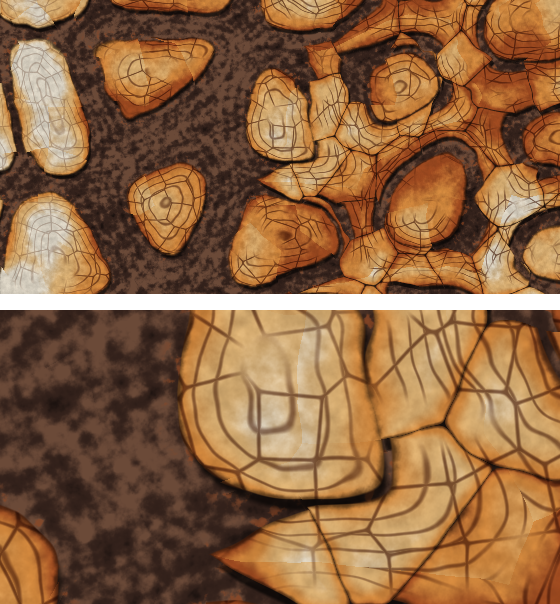
Top, the full canvas; bottom, a detail of the centre.
Reproduce this texture procedurally as a WebGL 1 fragment shader.

```glsl
precision highp float;
// Flaking bark: cream to rust plates lying on dark fibrous ground.
// A rounded Voronoi field gives islands, and toward the right a broken
// network around them; smaller Voronoi cells add shards and fine cracks.
uniform vec2 u_resolution;

#define PLATE_SCALE 2.4
#define SHARD_SCALE 6.0
#define CRACK_SCALE 12.0
#define JITTER 0.75
#define WARP 0.07
#define NETWORK_WIDTH 0.056
#define RIM_FADE 0.035
#define RING_PERIOD 0.021
#define SHADOW_OFFSET vec2(-0.006, 0.014)

const vec3 SOOT   = vec3(0.10, 0.065, 0.055);
const vec3 BARK   = vec3(0.20, 0.13, 0.105);
const vec3 FIBRE  = vec3(0.42, 0.29, 0.22);
const vec3 RUST   = vec3(0.60, 0.28, 0.12);
const vec3 ORANGE = vec3(0.79, 0.51, 0.23);
const vec3 TAN    = vec3(0.82, 0.66, 0.43);
const vec3 CREAM  = vec3(0.83, 0.80, 0.74);

float hash(vec2 p) {
  return fract(sin(dot(p, vec2(127.1, 311.7))) * 43758.5453);
}

vec2 site(vec2 cell) {
  vec2 r = vec2(hash(cell), hash(cell + 37.3));
  return cell + 0.5 + JITTER * (r - 0.5);
}

float noise(vec2 p) {
  vec2 i = floor(p), f = fract(p);
  f = f * f * (3.0 - 2.0 * f);
  return mix(mix(hash(i), hash(i + vec2(1, 0)), f.x),
             mix(hash(i + vec2(0, 1)), hash(i + vec2(1, 1)), f.x), f.y);
}

float fbm(vec2 p) {
  float sum = 0.0, amp = 0.53;
  for (int i = 0; i < 4; i++) {
    sum += amp * noise(p);
    p = mat2(1.6, 1.2, -1.2, 1.6) * p + 5.7;
    amp *= 0.5;
  }
  return sum;
}

// Distance to the Voronoi border; a low sharpness rounds the corners.
float cellBorder(vec2 p, float sharpness, out vec2 id) {
  vec2 toSite = vec2(9.0);
  id = floor(p);
  vec2 base = id;
  for (int j = -1; j <= 1; j++)
    for (int i = -1; i <= 1; i++) {
      vec2 cell = base + vec2(i, j);
      vec2 r = site(cell) - p;
      if (dot(r, r) < dot(toSite, toSite)) { toSite = r; id = cell; }
    }
  float sum = 1e-30;
  for (int j = -2; j <= 2; j++)
    for (int i = -2; i <= 2; i++) {
      vec2 r = site(id + vec2(i, j)) - p;
      vec2 gap = r - toSite;
      if (dot(gap, gap) > 1e-4)
        sum += exp(-sharpness * dot(0.5 * (toSite + r), normalize(gap)));
    }
  return -log(sum) / sharpness;
}

// Depth inside a plate (negative on bark).
// info: border distance, cell tone, shard tone, paleness of the left side.
float plateDepth(vec2 p, out vec4 info) {
  vec2 bend = vec2(noise(p * 4.0), noise(p * 4.0 + 19.0)) - 0.5;
  vec2 q = p + WARP * bend + 0.012 * (noise(p * 23.0) - 0.5);
  vec2 cell, shard;
  float border = cellBorder(q * PLATE_SCALE + 3.0, 12.0, cell) / PLATE_SCALE;
  float split = cellBorder(q * SHARD_SCALE, 60.0, shard) / SHARD_SCALE;
  float tone = hash(cell + 8.1), chip = hash(shard + 2.6);
  float right = smoothstep(0.75, 1.2, p.x + 0.4 * bend.x);
  float left = 1.0 - smoothstep(0.2, 0.42, p.x + 0.2 * bend.y);

  float inset = mix(mix(0.025, 0.12, tone), 0.075 + 0.025 * tone, right);
  inset = mix(inset, 0.018, left);
  float island = border - inset + 0.014 * (chip - 0.5);
  float width = mix(-0.07, NETWORK_WIDTH, right) + 0.07 * (chip - 0.5);
  float network = min(width - border, 2.0 * split);
  info = vec4(border, tone, chip, left);
  return max(island, network);
}

vec3 plateColor(float age) {
  vec3 c = mix(RUST, ORANGE, smoothstep(0.18, 0.45, age));
  c = mix(c, TAN, smoothstep(0.45, 0.7, age));
  return mix(c, CREAM, smoothstep(0.7, 0.92, age));
}

void main() {
  vec2 p = gl_FragCoord.xy / u_resolution.y;
  float px = 1.0 / u_resolution.y;
  vec4 info, unused;
  float depth = plateDepth(p, info);
  float cover = plateDepth(p + SHADOW_OFFSET, unused);
  float blotch = fbm(p * 5.0 + 11.0), grain = fbm(p * 75.0);

  // Bark: stretched fibres, ridges around the plates and coarse grain.
  float flow = fbm(p * 4.0 + 31.0);
  float fibre = fbm(vec2(p.x + p.y, p.y - 0.6 * p.x) * vec2(11.0, 34.0) + 5.0 * flow);
  float ridge = 0.5 + 0.5 * sin(info.x * 190.0 + 14.0 * flow);
  float light = 0.55 * fibre + 0.15 * ridge + 0.65 * grain + 0.3 * flow;
  vec3 bark = mix(SOOT, BARK, smoothstep(0.35, 0.7, light));
  bark = mix(bark, FIBRE, smoothstep(0.68, 1.05, light));
  float fleck = smoothstep(0.6, 0.75, grain) * smoothstep(-0.03, 0.0, depth);
  bark = mix(bark, RUST, 0.6 * fleck);
  bark *= 1.0 - 0.65 * smoothstep(-0.002, 0.006, cover);

  // Plates: rust at the rim, paler toward the middle.
  float age = 0.2 + 0.47 * (1.0 - exp(-max(depth, 0.0) / RIM_FADE));
  age += 0.9 * (blotch - 0.5) + 0.25 * (info.y - 0.5) + 0.16 * (info.z - 0.5);
  age += 0.38 * info.w + 0.12 * (grain - 0.5);
  vec3 plate = plateColor(age) * (0.88 + 0.24 * grain);
  plate *= mix(0.5, 1.0, smoothstep(0.0, 0.007, depth + 0.006 * (grain - 0.5)));

  // Cracks: concentric rings crossed by a fine polygonal net.
  vec2 id;
  vec2 bent = p + 0.025 * vec2(flow, blotch);
  float net = cellBorder(bent * CRACK_SCALE, 60.0, id) / CRACK_SCALE;
  float ring = abs(fract(info.x / RING_PERIOD + 2.5 * blotch) - 0.5) * RING_PERIOD;
  float crack = 0.75 * (1.0 - smoothstep(0.0004, 0.0035, net));
  crack = max(crack, 0.65 * (1.0 - smoothstep(0.0003, 0.003, ring)));
  crack *= smoothstep(0.25, 0.6, noise(p * 13.0 + 4.0)) * (1.0 - 0.6 * info.w);
  plate = mix(plate, plate * vec3(0.42, 0.27, 0.2), crack);

  gl_FragColor = vec4(mix(bark, plate, smoothstep(-px, px, depth)), 1.0);
}
```
